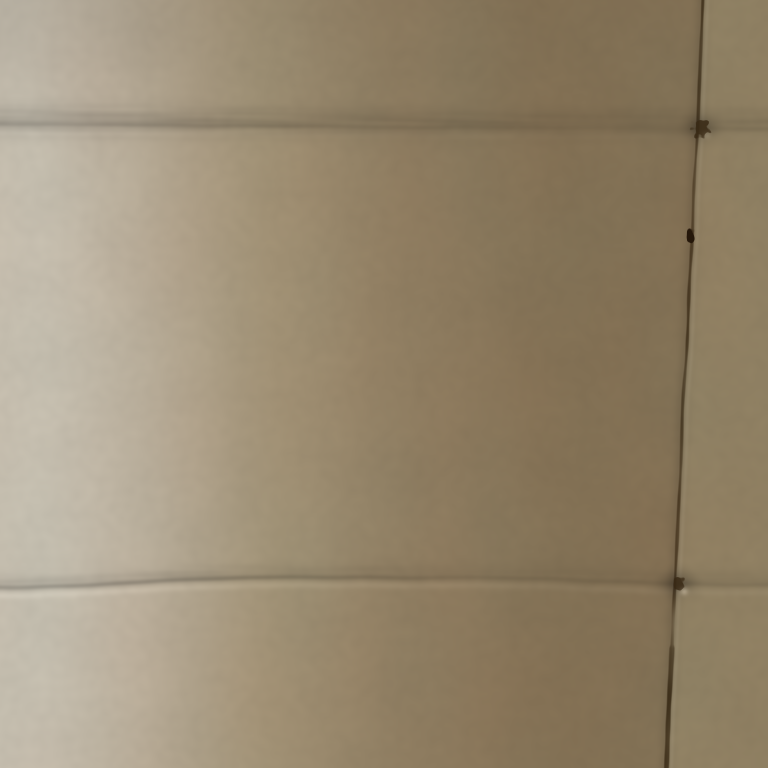
This texture is drawn by a WebGL 2 fragment shader. Its source:

```glsl
#version 300 es
precision highp float;

uniform vec2 u_resolution;
out vec4 outColor;

vec2 randomGradient(vec2 cell) {
  vec2 h = vec2(dot(cell, vec2(127.1, 311.7)), dot(cell, vec2(269.5, 183.3)));
  return fract(sin(h) * 43758.5) * 2.0 - 1.0;
}

float gradientNoise(vec2 p) {
  vec2 i = floor(p), f = fract(p);
  vec2 w = f * f * f * (f * (f * 6.0 - 15.0) + 10.0);
  float a = dot(randomGradient(i), f);
  float b = dot(randomGradient(i + vec2(1, 0)), f - vec2(1, 0));
  float c = dot(randomGradient(i + vec2(0, 1)), f - vec2(0, 1));
  float d = dot(randomGradient(i + vec2(1, 1)), f - vec2(1, 1));
  return mix(mix(a, b, w.x), mix(c, d, w.x), w.y);
}

float bell(float d, float width) {
  return exp(-d * d / (width * width));
}

float seamX(float y) {
  return 0.868 + 0.047 * y + 0.003 * gradientNoise(vec2(3.7, y * 9.0));
}

// Light falls from the left and fades into warm brown
vec3 wallLight(vec2 uv) {
  float x = uv.x + 0.10 * pow(abs(uv.y - 0.4), 1.5) * (1.0 - uv.x)
          + 0.02 * gradientNoise(uv * vec2(5.0, 2.0));
  vec3 c = mix(vec3(0.77, 0.74, 0.68), vec3(0.71, 0.66, 0.58), smoothstep(0.04, 0.25, x));
  c = mix(c, vec3(0.63, 0.57, 0.46), smoothstep(0.18, 0.38, x));
  c = mix(c, vec3(0.56, 0.49, 0.38), smoothstep(0.33, 0.56, x));
  c = mix(c, vec3(0.51, 0.44, 0.33), smoothstep(0.50, 0.76, x));
  return c * (1.0 - 0.07 * smoothstep(0.78, 1.0, uv.y) * (1.0 - uv.x));
}

// Irregular dark chip, with radius in canvas units
float chip(vec2 p, float radius, float aa) {
  float edge = radius * (1.0 + 0.9 * gradientNoise(p * 120.0 + 5.3));
  return 1.0 - smoothstep(-aa, aa, length(p) - edge);
}

void main() {
  vec2 uv = gl_FragCoord.xy / u_resolution;
  float aa = 1.0 / min(u_resolution.x, u_resolution.y);
  float fromSeam = uv.x - seamX(uv.y);
  float rightPanel = smoothstep(-aa, aa, fromSeam);
  vec3 darkGap = vec3(0.22, 0.16, 0.08);

  vec3 color = wallLight(uv);
  color = mix(color, vec3(0.56, 0.50, 0.385) - 0.03 * (uv.x - 0.92), rightPanel);

  // Soft horizontal joints: the upper is broad, the lower is thin
  for (int i = 0; i < 2; i++) {
    float row = float(i);
    float bend = mix(0.013 * smoothstep(0.0, 0.35, uv.x) - 0.009 * smoothstep(0.6, 0.95, uv.x),
                     -0.006 * uv.x, row);
    float d = uv.y - mix(0.235, 0.838, row) - bend
            - 0.003 * gradientNoise(vec2(uv.x * 12.0, row * 7.0));
    float streak = 0.8 + 0.6 * gradientNoise(vec2(uv.x * 7.0, uv.y * 130.0));
    float fade = mix(1.0, 0.55, smoothstep(0.2, 0.8, uv.x));
    float shade = bell(d - 0.006, mix(0.012, 0.019, row)) * mix(0.09, 0.15, row) * streak;
    shade += bell(d, 0.0035) * mix(0.16, 0.09, row) * fade;
    color *= 1.0 - shade * mix(fade, 0.7, rightPanel);
    color += 0.045 * bell(d + 0.010, 0.005) * fade * (1.0 - 0.6 * row);
  }

  // Thin vertical seam, darker and wider near the bottom
  float lowerGap = 1.0 - smoothstep(0.155, 0.162, uv.y);
  float halfWidth = 0.0019 + 0.0011 * lowerGap + 0.0014 * gradientNoise(vec2(8.2, uv.y * 22.0));
  float seam = 1.0 - smoothstep(-aa, aa, abs(fromSeam) - halfWidth);
  float strength = 0.68 + 0.35 * gradientNoise(vec2(1.5, uv.y * 15.0)) + 0.15 * lowerGap;
  strength *= 1.0 - 0.65 * bell(uv.y - 0.19, 0.025);
  color *= 1.0 - 0.10 * bell(fromSeam, 0.009);
  color = mix(color, darkGap, seam * clamp(strength, 0.0, 1.0));
  color += 0.04 * bell(fromSeam - 0.006, 0.003);

  // Broken corners where the joints cross the seam
  for (int i = 0; i < 2; i++) {
    float y = mix(0.24, 0.834, float(i));
    vec2 p = uv - vec2(seamX(y) + 0.004, y);
    color *= 1.0 - 0.25 * bell(length(p * vec2(0.7, 1.0)), 0.014);
    color = mix(color, darkGap, 0.85 * chip(p, 0.009 + 0.002 * float(i), aa));
    color += 0.16 * bell(length(p - vec2(0.008, -0.010)), 0.005) * (1.0 - 0.6 * float(i));
  }
  vec2 hole = uv - vec2(seamX(0.693) - 0.003, 0.693);
  color = mix(color, vec3(0.14, 0.09, 0.04), chip(hole * vec2(1.15, 0.8), 0.0075, aa));

  // Faint stains and fine grain
  color *= 1.0 + 0.025 * gradientNoise(uv * 14.0) + 0.025 * gradientNoise(uv * 65.0);
  color += vec3(0.012, -0.003, -0.006) * gradientNoise(uv * vec2(9.0, 5.0) + 4.0);
  outColor = vec4(clamp(color, 0.0, 1.0), 1.0);
}
```
